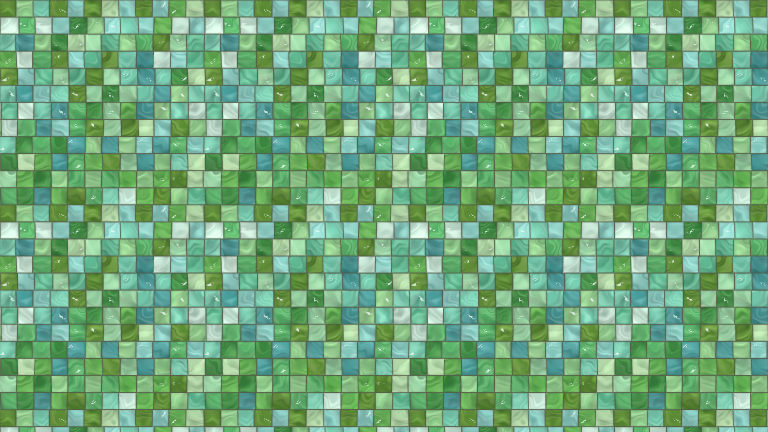
Reproduce this pattern procedurally as a Shadertoy shader.

```glsl
const float TILES_ACROSS = 45.0;
const float REPEAT = 12.0;        // tiles per repeat, both ways
const float LINE_HALF = 0.027;    // half grout width, in tiles
const float EDGE_JITTER = 0.12;
const float EDGE_SLANT = 0.07;
const float ROW_SHIFT = 0.14;
const float STREAK_GAIN = 0.27;
const float GLINT_SHARE = 0.32;
const vec3 GROUT = vec3(0.33, 0.36, 0.28);
const float TAU = 6.2831853;

const vec3 GREENS[6] = vec3[6](
    vec3(0.38, 0.55, 0.23), vec3(0.28, 0.56, 0.29), vec3(0.40, 0.68, 0.34),
    vec3(0.37, 0.68, 0.42), vec3(0.55, 0.76, 0.53), vec3(0.67, 0.81, 0.63));
const vec3 AQUAS[6] = vec3[6](
    vec3(0.31, 0.59, 0.58), vec3(0.39, 0.70, 0.56), vec3(0.46, 0.75, 0.65),
    vec3(0.54, 0.78, 0.74), vec3(0.58, 0.78, 0.61), vec3(0.75, 0.86, 0.80));

vec3 hash3(vec2 p) {
    vec3 q = fract(p.xyx * vec3(0.1031, 0.1030, 0.0973));
    q += dot(q, q.yxz + 33.33);
    return fract((q.xxy + q.yzz) * q.zyx);
}

float noise(vec2 p) {
    vec2 i = floor(p), f = fract(p);
    f = f * f * (3.0 - 2.0 * f);
    float a = hash3(i).x, b = hash3(i + vec2(1, 0)).x;
    float c = hash3(i + vec2(0, 1)).x, d = hash3(i + vec2(1, 1)).x;
    return mix(mix(a, b, f.x), mix(c, d, f.x), f.y);
}

mat2 rotation(float a) {
    float c = cos(a), s = sin(a);
    return mat2(c, s, -s, c);
}

// Share of a pixel covered by a line whose centre is d away
float lineCover(float d, float halfWidth, float px) {
    float a = clamp(d - 0.5 * px, -halfWidth, halfWidth);
    float b = clamp(d + 0.5 * px, -halfWidth, halfWidth);
    return (b - a) / px;
}

// Base glass colour, cooler in one broad area of the repeat
vec3 tileColour(vec2 id, vec3 rnd) {
    vec2 wave = cos(TAU * (id - vec2(7.0, 3.5)) / REPEAT);
    float cool = 0.54 + 0.16 * wave.y + 0.07 * wave.x;
    // Stepping through the tones keeps their shares even
    float tone = fract(rnd.y * 0.4 + dot(id, vec2(0.618, 0.382)) + 0.29 * id.y);
    int n = int(tone * 6.0);
    vec3 c = rnd.x < cool ? AQUAS[n] : GREENS[n];
    return c * (0.96 + 0.10 * rnd.z);
}

// Milky swirls and bright glints inside one tile
vec3 glass(vec3 base, vec2 uv, vec2 id) {
    vec3 rnd = hash3(id + 71.0);
    vec2 q = rotation((rnd.x - 0.5) * 2.4) * (uv - 0.5);
    vec2 seed = floor(rnd.yz * 90.0) + 20.0;
    float warp = noise(q * 2.2 + seed);
    q.y += 0.55 * warp + 0.5 * q.x * q.x;

    float cloud = noise(q * vec2(1.6, 2.6) + seed.yx);
    float streak = noise(q * vec2(1.5, 7.0) + seed);
    vec3 c = base * (1.0 + STREAK_GAIN * (cloud - 0.5));
    c += STREAK_GAIN * (streak - 0.5) * vec3(0.60, 0.50, 0.50);

    // Glint broken into small flecks along a curve
    vec3 spot = hash3(id + 137.0);
    vec2 g = rotation((spot.x - 0.5) * 2.0) * (uv - 0.25 - 0.5 * spot.yz);
    g.y += 0.9 * g.x * g.x;
    float glint = smoothstep(1.0, 0.3, length(g / vec2(0.30, 0.11)));
    glint *= smoothstep(0.42, 0.68, noise(g * vec2(9.0, 14.0) + seed));
    glint *= step(hash3(id + 211.0).x, GLINT_SHARE);
    return mix(c, vec3(0.93, 0.98, 0.95), 0.8 * glint);
}

void mainImage(out vec4 fragColor, in vec2 fragCoord) {
    float px = TILES_ACROSS / iResolution.x;
    vec2 p = vec2(fragCoord.x, iResolution.y - fragCoord.y) * px;

    // Row, with its own small sideways shift
    float row = floor(p.y);
    float wrappedRow = mod(row, REPEAT);
    float fy = p.y - row;
    float x = p.x - ROW_SHIFT * (hash3(vec2(wrappedRow, 53.0)).x - 0.5);

    // Nearest upright joint, jittered and slightly slanted
    float k = floor(x + 0.5);
    vec3 joint = hash3(vec2(mod(k, REPEAT), wrappedRow) + 17.0) - 0.5;
    float dx = x - k - EDGE_JITTER * joint.x - EDGE_SLANT * joint.y * (fy - 0.5);
    float column = dx < 0.0 ? k - 1.0 : k;
    float dy = min(fy, 1.0 - fy);

    // Tile
    vec2 id = vec2(mod(column, REPEAT), wrappedRow);
    vec3 rnd = hash3(id + 5.0);
    vec2 uv = vec2(x - column, fy);
    vec3 colour = glass(tileColour(id, rnd), uv, id);
    float edge = min(abs(dx), dy);
    colour *= mix(0.94, 1.0, smoothstep(0.02, 0.14, edge));

    // Grout
    float upright = lineCover(dx, LINE_HALF * (1.0 + 0.5 * joint.z), px);
    float level = lineCover(dy, LINE_HALF * (0.8 + 0.4 * rnd.z), px);
    colour = mix(colour, GROUT, 0.9 * max(upright, level));

    fragColor = vec4(clamp(colour, 0.0, 1.0), 1.0);
}
```
